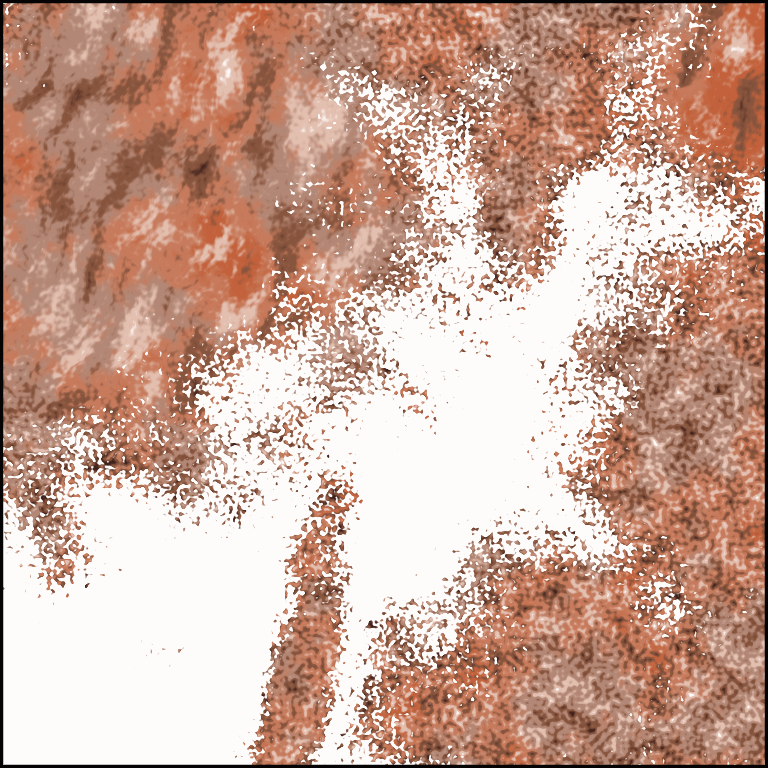
Write a Shadertoy shader that draws this texture.

```glsl
const vec3 WHITE  = vec3(0.995, 0.99, 0.985);
const vec3 PALE   = vec3(0.89, 0.75, 0.69);
const vec3 TAUPE  = vec3(0.70, 0.53, 0.46);
const vec3 SIENNA = vec3(0.78, 0.48, 0.36);
const vec3 RUST   = vec3(0.76, 0.38, 0.23);
const vec3 UMBER  = vec3(0.53, 0.33, 0.24);
const vec3 SHADOW = vec3(0.25, 0.13, 0.11);
const vec3 FRAME  = vec3(0.02, 0.01, 0.01);

const float FRAME_WIDTH = 0.0042;
const float GRAIN_FREQ  = 165.0;
const float PATCH_FREQ  = 7.0;
const float LEAN        = 0.22;
const vec2  STREAK_DIR  = vec2(0.47, 0.883);
const vec2  STREAK_FREQ = vec2(21.0, 8.0);

// Broad stained regions: centre xy, radii zw
const int REGION_COUNT = 9;
const vec4 REGIONS[REGION_COUNT] = vec4[](
    vec4(0.17, 0.76, 0.36, 0.34),
    vec4(0.06, 0.58, 0.24, 0.19),
    vec4(0.57, 0.99, 0.45, 0.12),
    vec4(0.70, 0.83, 0.07, 0.18),
    vec4(0.97, 0.91, 0.13, 0.18),
    vec4(0.94, 0.45, 0.17, 0.24),
    vec4(0.98, 0.13, 0.15, 0.23),
    vec4(0.72, 0.09, 0.18, 0.18),
    vec4(0.385, 0.12, 0.04, 0.21)
);

vec2 gradientAt(vec2 cell) {
    uvec2 u = uvec2(ivec2(cell) + 4096);
    uint h = u.x * 1597334677u ^ u.y * 3812015801u;
    h = (h ^ (h >> 15)) * 2246822519u;
    h ^= h >> 13;
    float angle = float(h & 65535u) * 6.2832 / 65536.0;
    return vec2(cos(angle), sin(angle));
}

float gradientNoise(vec2 p) {
    vec2 i = floor(p), f = p - i;
    vec2 w = f * f * f * (f * (f * 6.0 - 15.0) + 10.0);
    float a = dot(gradientAt(i), f);
    float b = dot(gradientAt(i + vec2(1, 0)), f - vec2(1, 0));
    float c = dot(gradientAt(i + vec2(0, 1)), f - vec2(0, 1));
    float d = dot(gradientAt(i + vec2(1, 1)), f - vec2(1, 1));
    return 1.4 * mix(mix(a, b, w.x), mix(c, d, w.x), w.y);
}

float fbm(vec2 p) {
    float sum = 0.0, amp = 0.6;
    for (int i = 0; i < 5; i++) {
        sum += amp * gradientNoise(p);
        p = mat2(0.8, 0.6, -0.6, 0.8) * p * 2.03 + 17.3;
        amp *= 0.55;
    }
    return sum;
}

// Positive inside the stained regions, negative in bare areas
float regionField(vec2 p) {
    float field = -0.75;
    for (int i = 0; i < REGION_COUNT; i++) {
        vec2 d = p - REGIONS[i].xy;
        d.x -= LEAN * d.y;
        field = max(field, 1.0 - length(d / REGIONS[i].zw));
    }
    return field;
}

// Ramp from shadow through earth tones to bare white
vec3 earthColor(float tone, float hue) {
    vec3 middle = mix(TAUPE, SIENNA, smoothstep(-0.2, 0.12, hue));
    middle = mix(middle, RUST, smoothstep(0.2, 0.5, hue));
    vec3 color = mix(SHADOW, UMBER, smoothstep(-0.15, 0.18, tone));
    color = mix(color, middle, smoothstep(0.2, 0.42, tone));
    color = mix(color, PALE, smoothstep(0.5, 0.76, tone));
    return mix(color, WHITE, smoothstep(0.82, 1.0, tone));
}

void mainImage(out vec4 fragColor, in vec2 fragCoord) {
    vec2 p = fragCoord / iResolution.xy;

    // Ragged stain edges broken up by fine grains
    vec2 warp = 0.035 * vec2(fbm(p * 5.0 + 3.1), fbm(p * 5.0 + 41.7));
    float grain = gradientNoise(p * GRAIN_FREQ) + 0.5 * gradientNoise(p * GRAIN_FREQ * 0.5 + 9.0);
    float patches = fbm(p * PATCH_FREQ + 23.0);
    float cover = regionField(p + warp) + 0.75 * patches + 0.48 * grain + 0.08;
    float stain = smoothstep(-0.06, 0.1, cover);

    // Smooth leaning brush streaks at upper left, rough grains elsewhere
    float smoothArea = 1.0 - smoothstep(0.65, 1.1, length((p - vec2(0.2, 0.74)) / vec2(0.36, 0.33)));
    smoothArea = max(smoothArea, 1.0 - smoothstep(0.08, 0.16, length(p - vec2(0.97, 0.91))));
    vec2 across = vec2(STREAK_DIR.y, -STREAK_DIR.x);
    vec2 streakPos = vec2(dot(p + warp, across), dot(p + warp, STREAK_DIR)) * STREAK_FREQ;
    float streaks = fbm(streakPos);
    float clumps = fbm(p * 24.0 + 71.0);
    float fine = gradientNoise(p * GRAIN_FREQ * 0.8 + 53.0);
    float tone = 0.45 + mix(0.5 * clumps + 0.42 * fine, 0.65 * streaks + 0.13 * fine, smoothArea);
    tone -= 0.16 * (1.0 - smoothstep(0.0, 0.45, cover)) * (1.0 - smoothArea);

    // Broad hue drift, with the upper right corner turning rusty
    float hue = fbm(p * 5.5 + 87.0) + 0.25 * fbm(p * 40.0);
    hue += 0.4 * (1.0 - smoothstep(0.06, 0.17, length(p - vec2(0.97, 0.91))));
    vec3 color = mix(WHITE, earthColor(tone, hue), stain);

    // Thin dark frame
    vec2 edge = min(p, 1.0 - p);
    float inside = smoothstep(FRAME_WIDTH - 0.001, FRAME_WIDTH + 0.001, min(edge.x, edge.y));
    fragColor = vec4(mix(FRAME, color, inside), 1.0);
}
```
